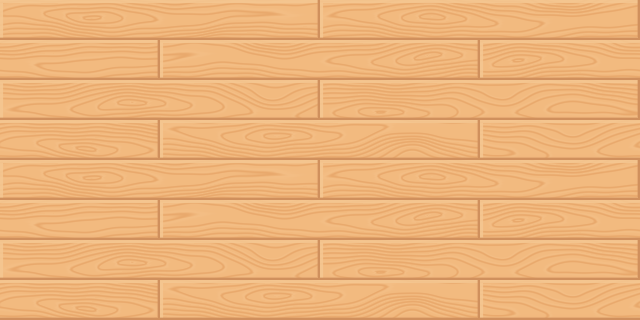
A Shadertoy shader for this texture:

```glsl
// Pale wooden floor: staggered bevelled planks with fine contour-like grain.

const vec2 PLANK = vec2(8.0, 1.0); // plank size, in row heights

vec2 hash2(vec2 p) {
    return fract(sin(vec2(dot(p, vec2(127.1, 311.7)), dot(p, vec2(269.5, 183.3)))) * 437.58);
}

// Height field whose level lines are the growth rings.
float grain(vec2 q, vec2 id) {
    vec2 seed = hash2(id + 3.0);
    vec2 phase = 6.283 * seed;

    // Slow waves bend the fibres
    q.y += 0.09 * sin(0.9 * q.x + phase.y)
         + 0.04 * sin(2.3 * q.x + 3.0 * q.y + phase.x)
         + 0.012 * sin(6.0 * q.x - 4.0 * q.y + phase.y);

    // Rings close around the knot and run straight away from it
    vec2 knot = q - vec2(0.8 + 6.4 * seed.x, 0.25 + 0.5 * seed.y);
    float along = 0.32 * tanh(0.65 * abs(knot.x));
    float rings = 11.0 * length(vec2(along, knot.y));

    // A smaller swirl elsewhere on the plank
    vec2 swirl = q - vec2(8.0 * fract(seed.x + 0.45), fract(seed.y + 0.4));
    rings += 2.8 * exp(-dot(swirl * swirl, vec2(1.3, 9.0)));
    return rings + 0.3 * sin(0.7 * q.x + phase.x);
}

void mainImage(out vec4 fragColor, in vec2 fragCoord) {
    float px = 8.0 / iResolution.y;
    vec2 p = fragCoord / iResolution.xy * vec2(16.0, 8.0);

    // Eight rows, every other one shifted by half a plank; grain repeats every four
    float row = 7.0 - floor(p.y);
    p.x -= 4.0 * mod(row, 2.0);
    vec2 id = vec2(mod(floor(p.x / PLANK.x), 2.0), mod(row, 4.0));
    vec2 q = mod(p, PLANK);

    // Distance to the nearest ring, from the field and its slope
    float h = grain(q, id);
    vec2 slope = vec2(grain(q + vec2(0.01, 0.0), id), grain(q + vec2(0.0, 0.01), id)) - h;
    float ring = (fract(h) - 0.5) / max(length(slope) / 0.01, 2.0);
    float line = 1.0 - smoothstep(0.0, 0.025 + px * 0.7, abs(ring));
    float glint = 1.0 - smoothstep(0.0, 0.025 + px * 0.7, abs(ring - 0.045));

    vec3 color = vec3(0.95, 0.73, 0.50);
    color = mix(color, vec3(0.955, 0.755, 0.535), 0.5 * glint);
    color = mix(color, vec3(0.90, 0.64, 0.40), 0.75 * line);

    // Bevel: light on the top and left edges, dark on the bottom and right
    vec2 seam = q - PLANK * round(q / PLANK);
    vec2 lit = abs(seam - vec2(0.04, -0.04));
    vec2 dark = abs(seam - vec2(-0.03, 0.03));
    float highlight = 1.0 - smoothstep(-0.5 * px, 0.5 * px, min(lit.x, lit.y) - 0.04);
    float shadow = 1.0 - smoothstep(-0.5 * px, 0.5 * px, min(dark.x, dark.y) - 0.03);
    float falloff = exp(-18.0 * max(min(q.y, PLANK.x - q.x), 0.0));

    color = mix(color, vec3(0.91, 0.66, 0.43), 0.5 * falloff);
    color = mix(color, vec3(0.96, 0.78, 0.57), 0.85 * highlight);
    color = mix(color, vec3(0.815, 0.565, 0.365), shadow);
    fragColor = vec4(color, 1.0);
}
```
